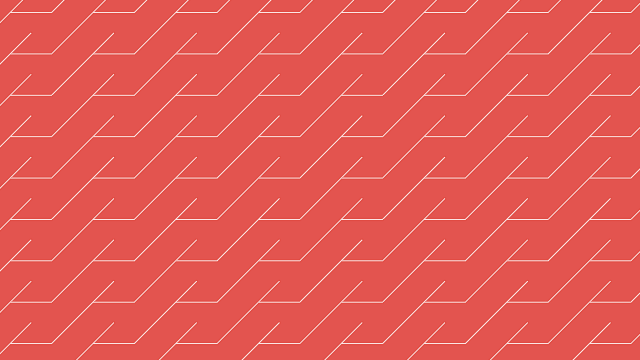
A Shadertoy shader for this pattern:

```glsl
// Thin white branching lines on coral red: each motif is a flat bar and a
// 45 degree stroke running past the bar's left end. The motif repeats on a
// 2 x 1 lattice, drawn with segment distances and box-filtered coverage.

const vec3 CORAL = vec3(0.89, 0.33, 0.31);
const vec3 EDGE_SHADE = vec3(0.88, 0.29, 0.26);
const vec3 LINE_WHITE = vec3(1.0);

const float ROWS = 8.70;                 // repeats down the canvas
const vec2 PERIOD = vec2(2.0, 1.0);      // lattice step, in row heights
const vec2 ANCHOR = vec2(0.246, 0.397);  // left end of the lowest bar
const float LINE_HALF = 0.0105;
const float SHADE_HALF = 0.042;

float segmentDistance(vec2 p, vec2 a, vec2 b) {
    vec2 ap = p - a, ab = b - a;
    return length(ap - ab * clamp(dot(ap, ab) / dot(ab, ab), 0.0, 1.0));
}

// Flat bar plus the long diagonal with its short free end
float motifDistance(vec2 p) {
    float bar = segmentDistance(p, vec2(0.0), vec2(1.0, 0.0));
    float stroke = segmentDistance(p, vec2(-1.0), vec2(0.5));
    return min(bar, stroke);
}

// Nearest line among the motifs that reach into one lattice tile
float patternDistance(vec2 p) {
    vec2 local = mod(p, PERIOD);
    float nearest = 1e3;
    for (int j = 0; j < 2; j++) {
        for (int i = 0; i < 2; i++) {
            vec2 origin = PERIOD * vec2(float(i), float(j));
            nearest = min(nearest, motifDistance(local - origin));
        }
    }
    return nearest;
}

// Share of a pixel covered by a band of the given half width
float bandCoverage(float dist, float halfWidth, float pixel) {
    float upper = min(dist + 0.5 * pixel, halfWidth);
    float lower = max(dist - 0.5 * pixel, -halfWidth);
    return clamp((upper - lower) / pixel, 0.0, 1.0);
}

void mainImage(out vec4 fragColor, in vec2 fragCoord) {
    float pixel = ROWS / iResolution.y;
    float dist = patternDistance(fragCoord * pixel - ANCHOR);

    // Faint darker edge below, white line on top
    vec3 color = mix(CORAL, EDGE_SHADE, bandCoverage(dist, SHADE_HALF, pixel));
    color = mix(color, LINE_WHITE, bandCoverage(dist, LINE_HALF, pixel));
    fragColor = vec4(color, 1.0);
}
```
